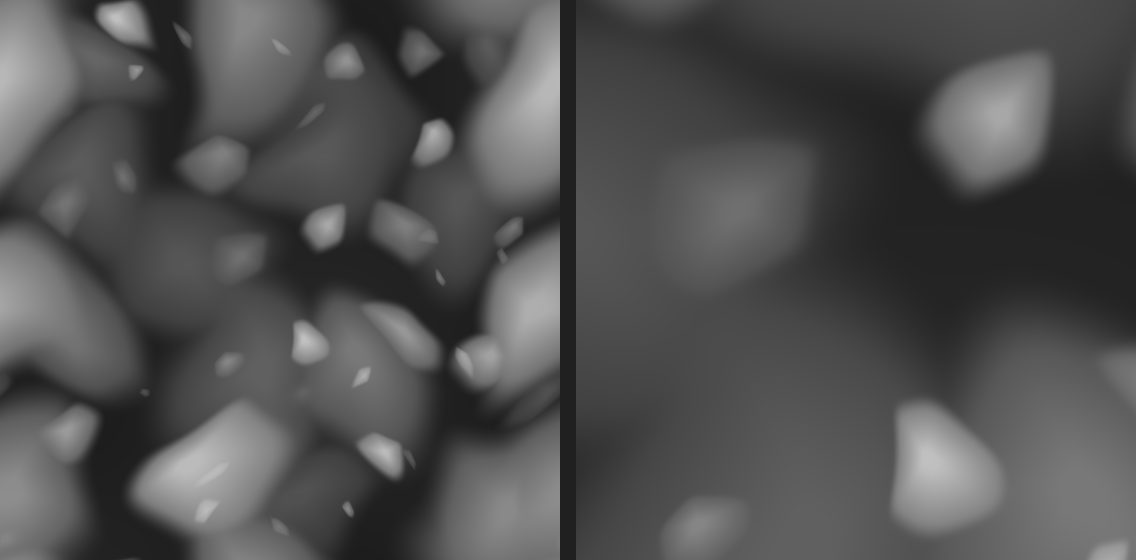
Left: the whole. Right: its middle third, enlarged.
This texture is drawn by a WebGL 1 fragment shader. Its source:

```glsl
precision highp float;

uniform vec2 u_resolution;

const float TAU = 6.2831853;
const float FACETS = 6.0;
const float FACET_JITTER = 0.5;
const float FACET_ROUNDING = 7.0;    // lower gives softer ridges
const float SHORTEST_FACET = 0.38;   // lower moves the apex off centre
const float BLEND = 38.0;            // higher gives tighter creases
const float RIM_START = 0.58;        // where a lump bends down to its rim
const float RIM_LEVEL = 0.3;
const float PEAK_BIAS = 1.5;         // higher makes bright lumps rarer
const float MAX_TURN = 1.0;
const vec2 LONG_SIDE = vec2(-0.10, -0.18);
const float BASE = 0.125;
const float BASE_SWAY = 0.025;
const float SLIVER_GAIN = 0.75;
const vec2 WARP = vec2(0.018, 0.006);

// Size ranges are in cells, peak ranges in brightness.
const float BOULDER_CELLS = 4.0;
const vec2 BOULDER_SIZE = vec2(0.85, 1.35);
const vec2 BOULDER_PEAK = vec2(0.20, 0.72);
const float STONE_CELLS = 6.0;
const vec2 STONE_SIZE = vec2(0.35, 0.85);
const vec2 STONE_PEAK = vec2(0.22, 0.70);
const float SLIVER_CELLS = 7.0;
const vec2 SLIVER_SIZE = vec2(0.14, 0.34);
const vec2 SLIVER_PEAK = vec2(0.20, 0.60);

float hash(vec2 cell, float seed) {
  return fract(sin(dot(cell, vec2(127.1, 311.7)) + seed * 74.7) * 43758.5);
}

// Distance from the apex of a faceted cone: 0 at the apex, 1 at the rim.
float facetedGauge(vec2 q, vec2 cell, float seed) {
  float sum = 1e-7;
  for (float k = 0.0; k < FACETS; k++) {
    float jitter = FACET_JITTER * (hash(cell, seed + k) - 0.5);
    float angle = (k + jitter) * TAU / FACETS;
    vec2 normal = vec2(cos(angle), sin(angle));
    float reach = mix(SHORTEST_FACET, 1.0, hash(cell, seed + k + 10.0));
    reach *= 1.0 + dot(normal, LONG_SIDE);
    sum += pow(max(dot(q, normal) / reach, 0.0), FACET_ROUNDING);
  }
  return pow(sum, 1.0 / FACET_ROUNDING);
}

float lumpProfile(float gauge) {
  float cone = mix(1.0, RIM_LEVEL, gauge);
  return cone * (1.0 - smoothstep(RIM_START, 1.0, gauge));
}

// Sum of exponentials over one wrapped grid of lumps, for a smooth maximum.
float lumpLayer(vec2 uv, float cells, float share, vec2 size, vec2 peak,
                float stretch, float seed) {
  vec2 p = uv * cells;
  vec2 home = floor(p);
  float sum = 0.0;
  for (float y = -2.0; y <= 2.0; y++) {
    for (float x = -2.0; x <= 2.0; x++) {
      vec2 corner = home + vec2(x, y);
      vec2 cell = mod(corner, cells);
      if (hash(cell, seed) > share) continue;
      vec2 apex = vec2(hash(cell, seed + 1.0), hash(cell, seed + 2.0));
      vec2 q = p - corner - mix(vec2(0.12), vec2(0.88), apex);
      float turn = MAX_TURN * (2.0 * hash(cell, seed + 3.0) - 1.0);
      float c = cos(turn);
      float s = sin(turn);
      q = vec2(c * q.x + s * q.y, c * q.y - s * q.x);
      q.x *= stretch;
      q /= mix(size.x, size.y, hash(cell, seed + 4.0));
      if (dot(q, q) > 4.0 * stretch * stretch) continue;
      float height = lumpProfile(facetedGauge(q, cell, seed + 5.0));
      float rank = pow(hash(cell, seed + 30.0), PEAK_BIAS);
      sum += exp(BLEND * height * mix(peak.x, peak.y, rank)) - 1.0;
    }
  }
  return sum;
}

float smoothMaximum(float sum) {
  return log(1.0 + sum) / BLEND;
}

void main() {
  vec2 uv = gl_FragCoord.xy / u_resolution;

  // Bend the straight facets with whole-number waves.
  vec2 p = uv;
  p += WARP.x * sin(TAU * (2.0 * uv.yx + vec2(0.1, 0.6)));
  p += WARP.y * sin(TAU * (5.0 * uv.yx + vec2(1.0, -2.0) * uv + 0.3));

  // Large and middle lumps merge; slivers lie on top.
  float lumps = lumpLayer(p, BOULDER_CELLS, 1.0, BOULDER_SIZE,
                          BOULDER_PEAK, 1.08, 3.0);
  lumps += lumpLayer(p, STONE_CELLS, 0.65, STONE_SIZE,
                     STONE_PEAK, 1.2, 57.0);
  float slivers = lumpLayer(p, SLIVER_CELLS, 0.32, SLIVER_SIZE,
                            SLIVER_PEAK, 2.1, 111.0);

  float sway = sin(TAU * (uv.x + 0.2)) * sin(TAU * (uv.y + 0.4));
  float grey = BASE + BASE_SWAY * sway + smoothMaximum(lumps);
  grey += SLIVER_GAIN * smoothMaximum(slivers) * (1.0 - grey);

  gl_FragColor = vec4(vec3(clamp(grey, 0.0, 1.0)), 1.0);
}
```
